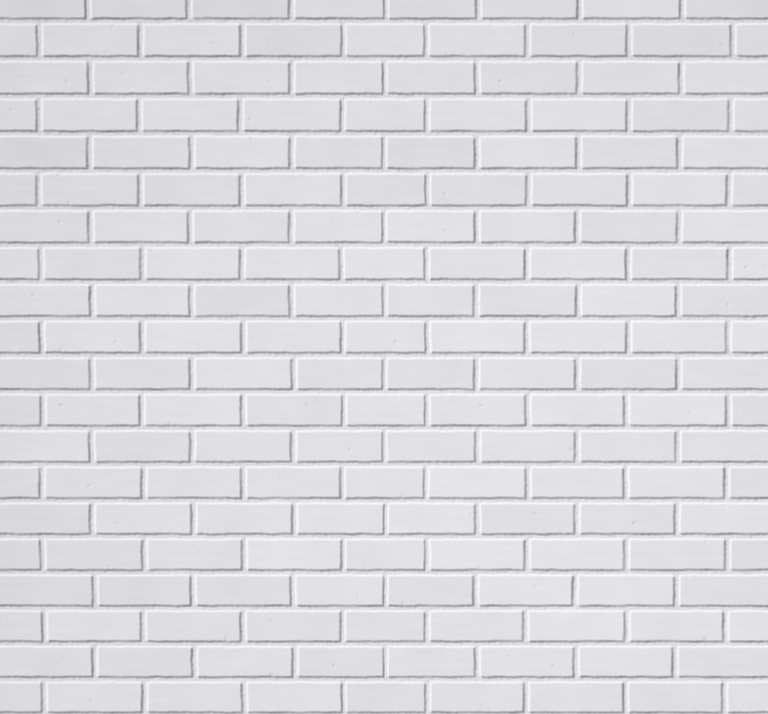
This texture is drawn by a WebGL 1 fragment shader. Its source:

```glsl
precision highp float;
uniform vec2 u_resolution;

#define BRICK_PITCH 0.1309
#define BRICK_ASPECT 2.76
#define JOINT_HALF 0.075
#define EDGE_SOFT 0.036
#define EDGE_WOBBLE 0.022
#define JOINT_JITTER 0.035
#define LIGHT_STEP vec2(-0.065, 0.06)
#define FACE_COLOR vec3(0.873, 0.868, 0.885)
#define MORTAR_COLOR vec3(0.862, 0.860, 0.872)
#define HIGHLIGHT_COLOR vec3(0.965, 0.96, 0.975)
#define SHADOW_COLOR vec3(0.56, 0.56, 0.58)

float hash(vec2 p) {
  return fract(sin(dot(p, vec2(127.1, 311.7))) * 43758.55);
}

vec2 gradientAt(vec2 cell) {
  float angle = 6.28318 * hash(cell);
  return vec2(cos(angle), sin(angle));
}

float gradientNoise(vec2 p) {
  vec2 i = floor(p), f = fract(p);
  vec2 w = f * f * f * (f * (f * 6.0 - 15.0) + 10.0);
  vec2 e = vec2(1.0, 0.0);
  float low = mix(dot(gradientAt(i), f),
                  dot(gradientAt(i + e.xy), f - e.xy), w.x);
  float high = mix(dot(gradientAt(i + e.yx), f - e.yx),
                   dot(gradientAt(i + e.xx), f - e.xx), w.x);
  return mix(low, high, w.y);
}

float roundedBox(vec2 p, vec2 halfSize, float radius) {
  vec2 d = abs(p) - halfSize + radius;
  return length(max(d, 0.0)) + min(max(d.x, d.y), 0.0) - radius;
}

// Canvas position to wall position, one unit per course
vec2 wallSpace(vec2 uv) {
  float x = uv.x - 0.5;
  x *= 1.0 - 0.022 * (uv.y - 0.5);
  x += 0.011 * clamp(x / 0.055, -1.0, 1.0); // shorter bricks mid-wall
  float course = uv.y * (20.17 - 0.635 * uv.y);
  return vec2(x / BRICK_PITCH * BRICK_ASPECT, course);
}

// Column and course of the brick, with alternate courses half offset
vec2 brickCell(vec2 p) {
  float course = floor(p.y);
  float offset = 0.5 * mod(course + 1.0, 2.0);
  return vec2(floor(p.x / BRICK_ASPECT + offset), course);
}

float jointShift(vec2 cell) {
  return JOINT_JITTER * (2.0 * hash(cell + 17.0) - 1.0);
}

// Signed distance to the brick outline, negative on the face
float brickDistance(vec2 p) {
  p += EDGE_WOBBLE * vec2(gradientNoise(p * 2.3), gradientNoise(p * 2.1 + 31.0));
  p += 0.5 * EDGE_WOBBLE * gradientNoise(p * 8.0 + 7.0);
  vec2 cell = brickCell(p);
  float offset = 0.5 * mod(cell.y + 1.0, 2.0);
  float left = (cell.x - offset) * BRICK_ASPECT + jointShift(cell);
  float right = (cell.x + 1.0 - offset) * BRICK_ASPECT
              + jointShift(cell + vec2(1.0, 0.0));
  vec2 center = vec2(0.5 * (left + right), cell.y + 0.5);
  vec2 halfSize = vec2(0.5 * (right - left), 0.5) - JOINT_HALF;
  return roundedBox(p - center, halfSize, 0.035);
}

float faceMask(vec2 p, float soft) {
  return 1.0 - smoothstep(-soft, soft, brickDistance(p));
}

// Painted relief: raised bricks, rough mortar and a few pits
float relief(vec2 p, float soft) {
  float face = faceMask(p, soft);
  float grain = gradientNoise(p * 9.0 + 3.0);
  float pits = smoothstep(0.48, 0.62, gradientNoise(p * 4.0 + 53.0));
  return face + grain * mix(0.22, 0.025, face) - 0.2 * pits;
}

void main() {
  vec2 uv = gl_FragCoord.xy / u_resolution;
  vec2 p = wallSpace(uv);
  float soft = max(EDGE_SOFT, 15.0 / u_resolution.y);

  // Paint tone, varied by brick and by faint horizontal strokes
  float face = faceMask(p, soft);
  vec3 color = mix(MORTAR_COLOR, FACE_COLOR, face);
  color += face * 0.022 * (hash(brickCell(p)) - 0.5);
  color += 0.012 * gradientNoise(p * vec2(1.2, 7.0));
  color += 0.012 * gradientNoise(p * 0.8 + 11.0);

  // Light from the upper left, uneven along the edges
  float slope = relief(p, soft) - relief(p + LIGHT_STEP, soft);
  float strength = 0.83 + 0.4 * gradientNoise(p * 1.4 + 71.0);
  color = mix(color, HIGHLIGHT_COLOR, clamp(slope * 0.9, 0.0, 1.0));
  color = mix(color, SHADOW_COLOR, clamp(-slope * strength, 0.0, 1.0));

  // Broad falloff, dimmest toward the upper left
  vec2 away = uv - vec2(0.58, 0.42);
  color += 0.014 - 0.06 * dot(away, away) - 0.012 * (uv.y - uv.x);
  gl_FragColor = vec4(clamp(color, 0.0, 1.0), 1.0);
}
```
